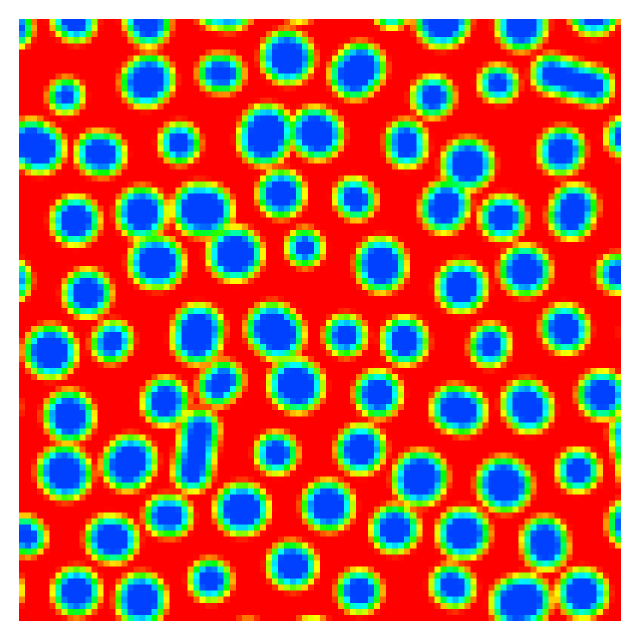
This pattern is drawn by a WebGL 2 fragment shader. Its source:

```glsl
#version 300 es
precision highp float;
// Coarse-celled reaction-diffusion spots: blue cores with rainbow rims on red, in a white margin.

#define MARGIN 0.03               // white border, in canvas units
#define CELLS 100.0               // square cells along the panel side
#define PITCH vec2(12.3, 10.6)    // spot spacing, in cells
#define JITTER 0.36               // random shift, as a share of the pitch
#define WARP 2.2                  // slow bending of the spot rows, in cells
#define RADIUS vec2(2.9, 4.75)    // smallest and largest spot, in cells
#define LONG_SHARE 0.07           // share of stretched spots
#define RIM vec2(0.8, -2.3)       // outer and inner end of the colour ramp
#define CORE_HUE 0.625            // hue of the spot centres

uniform vec2 u_resolution;
out vec4 fragColor;

vec2 hash2(vec2 p) {
    vec3 q = fract(p.xyx * vec3(0.1031, 0.1030, 0.0973));
    q += dot(q, q.yzx + 33.33);
    return fract((q.xx + q.yz) * q.zy);
}

// Pure rainbow colour, red at hue 0
vec3 rainbow(float hue) {
    vec3 wheel = mod(hue * 6.0 + vec3(0.0, 4.0, 2.0), 6.0);
    return clamp(abs(wheel - 3.0) - 1.0, 0.0, 1.0);
}

float capsule(vec2 p, vec2 halfAxis) {
    float along = clamp(dot(p, halfAxis) / dot(halfAxis, halfAxis), -1.0, 1.0);
    return length(p - halfAxis * along);
}

// Strength of the spot with lattice index id: 0 outside, 1 in its core
float spot(vec2 p, vec2 id, float stagger) {
    vec2 place = hash2(id + 17.0);
    vec2 form = hash2(id + 71.0);
    vec2 kind = hash2(id + 139.0);

    vec2 home = (id + 0.5 + vec2(stagger, 0.0)) * PITCH;
    vec2 bend = WARP * sin(home.yx * 0.09 + vec2(1.0, 4.0));
    vec2 centre = home + bend + (place - 0.5) * JITTER * PITCH;

    bool isLong = kind.x < LONG_SHARE;
    float radius = isLong ? 3.5 : mix(RADIUS.x, RADIUS.y, sqrt(form.x));
    float stretch = isLong ? 3.6 : 0.05 + 0.75 * kind.y * kind.y;
    float angle = 3.14159 * form.y;
    vec2 halfAxis = stretch * vec2(cos(angle), sin(angle));

    float d = capsule(p - centre, halfAxis) - radius;
    return 1.0 - smoothstep(RIM.y, RIM.x, d);
}

// Soft union of the nearby spots on a staggered lattice
float concentration(vec2 p) {
    float row = floor(p.y / PITCH.y);
    float sum = 0.0;
    for (int j = -1; j <= 1; j++) {
        float y = row + float(j);
        float stagger = 0.5 * mod(y, 2.0);
        float column = floor(p.x / PITCH.x - stagger);
        for (int i = -1; i <= 1; i++) {
            float s = spot(p, vec2(column + float(i), y), stagger);
            sum += s * s;
        }
    }
    return min(sqrt(sum), 1.0);
}

vec3 picture(vec2 uv) {
    vec2 panel = (uv - MARGIN) / (1.0 - 2.0 * MARGIN);
    if (any(lessThan(panel, vec2(0.0))) || any(greaterThan(panel, vec2(1.0)))) {
        return vec3(1.0);
    }
    vec2 cell = floor(panel * CELLS) + 0.5;
    return rainbow(CORE_HUE * concentration(cell));
}

void main() {
    // Four samples per pixel smooth the cell edges
    vec3 colour = vec3(0.0);
    for (int k = 0; k < 4; k++) {
        vec2 shift = vec2(k & 1, k >> 1) * 0.5 - 0.25;
        colour += picture((gl_FragCoord.xy + shift) / u_resolution);
    }
    fragColor = vec4(colour * 0.25, 1.0);
}
```
